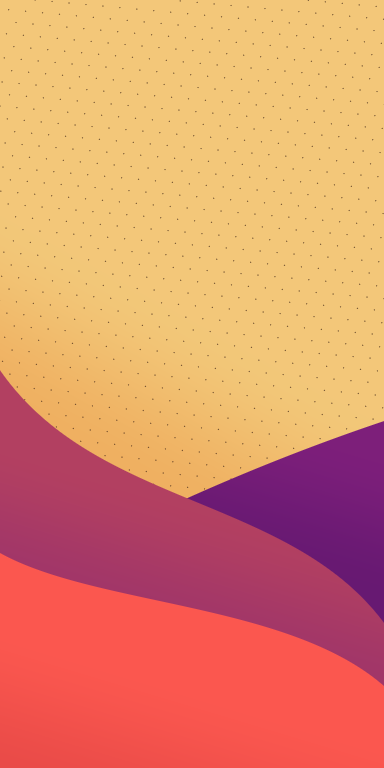
Reproduce this background procedurally as a WebGL 2 fragment shader.

```glsl
#version 300 es
precision highp float;

uniform vec2 u_resolution;
out vec4 fragColor;

// Colours: each layer blends from deep to light
const vec3 SAND_DEEP = vec3(0.937, 0.690, 0.380);
const vec3 SAND_LIGHT = vec3(0.951, 0.782, 0.473);
const vec3 PURPLE_DEEP = vec3(0.405, 0.098, 0.447);
const vec3 PURPLE_LIGHT = vec3(0.490, 0.120, 0.480);
const vec3 ROSE_DEEP = vec3(0.630, 0.210, 0.410);
const vec3 ROSE_LIGHT = vec3(0.700, 0.250, 0.380);
const vec3 CORAL_DEEP = vec3(0.910, 0.290, 0.280);
const vec3 CORAL_LIGHT = vec3(0.985, 0.343, 0.310);
const vec3 DOT_COLOR = vec3(0.28, 0.17, 0.10);

// Wave heights: start, two control heights, end
const vec4 ROSE_WAVE = vec4(1.036, 0.676, 0.712, 0.378);
const vec4 CORAL_WAVE = vec4(0.560, 0.421, 0.432, 0.2135);

// Purple slope, rising from its left foot to the right edge
const vec2 SLOPE_FOOT = vec2(0.495, 0.706);
const float SLOPE_RISE = 0.391;
const float SLOPE_BULGE = 0.11;

// Dot lattice
const vec2 DOT_SPACING = vec2(0.0443, 0.0315);
const float DOT_ANGLE = 0.09;
const float DOT_RADIUS = 0.0016;
const float DOT_STRENGTH = 0.7;

// Tilt of the layer gradients
const float SAND_TILT = 0.55;
const float LAYER_TILT = 0.3;

// Height at x of a cubic Bezier with control points at x = 0, 1/4, 3/4, 1
float waveHeight(float x, vec4 h) {
    float t = x;
    for (int i = 0; i < 4; i++) {
        float error = t * (0.75 + t * (0.75 - 0.5 * t)) - x;
        t -= error / (0.75 + t * (1.5 - 1.5 * t));
    }
    float s = 1.0 - t;
    return dot(h, vec4(s * s * s, 3.0 * s * s * t, 3.0 * s * t * t, t * t * t));
}

float slopeHeight(float x) {
    float run = x - SLOPE_FOOT.x;
    return SLOPE_FOOT.y + run * (SLOPE_RISE + SLOPE_BULGE * (1.0 - x));
}

// Smooth coverage of the area below a curve
float below(float y, float height) {
    float d = height - y;
    return clamp(0.5 + d / length(vec2(dFdx(d), dFdy(d))), 0.0, 1.0);
}

// Tilted lattice with every other row shifted by half a step
float dots(vec2 p, float pixel) {
    float c = cos(DOT_ANGLE), s = sin(DOT_ANGLE);
    vec2 cell = mat2(c, s, -s, c) * p / DOT_SPACING;
    cell.x += 0.5 * mod(floor(cell.y), 2.0);
    float d = length((fract(cell) - 0.5) * DOT_SPACING);
    return DOT_STRENGTH * clamp(0.5 + (DOT_RADIUS - d) / pixel, 0.0, 1.0);
}

void main() {
    // Canvas width is one unit
    vec2 p = gl_FragCoord.xy / u_resolution.x;
    float pixel = 1.0 / u_resolution.x;
    float tilted = p.y + LAYER_TILT * p.x;

    // Dotted sand
    float sandShade = smoothstep(0.95, 1.45, p.y + SAND_TILT * p.x);
    vec3 color = mix(SAND_DEEP, SAND_LIGHT, sandShade);
    color = mix(color, DOT_COLOR, dots(p, pixel));

    // Overlapping hills, back to front
    vec3 purple = mix(PURPLE_DEEP, PURPLE_LIGHT, smoothstep(0.75, 1.12, tilted));
    color = mix(color, purple, below(p.y, slopeHeight(p.x)));

    vec3 rose = mix(ROSE_DEEP, ROSE_LIGHT, smoothstep(0.50, 0.85, tilted));
    color = mix(color, rose, below(p.y, waveHeight(p.x, ROSE_WAVE)));

    vec3 coral = mix(CORAL_DEEP, CORAL_LIGHT, smoothstep(-0.05, 0.38, tilted));
    color = mix(color, coral, below(p.y, waveHeight(p.x, CORAL_WAVE)));

    fragColor = vec4(color, 1.0);
}
```
